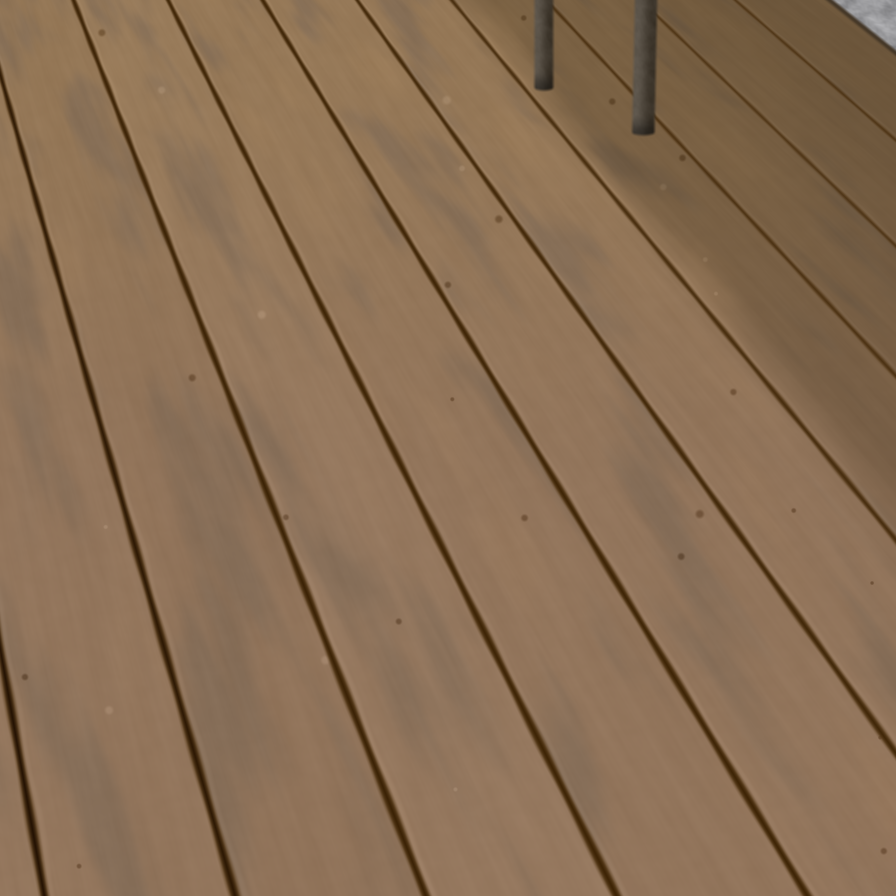
Write a WebGL 1 fragment shader that draws this texture.

```glsl
precision highp float;
// Weathered brown deck boards receding in perspective, with two chair legs in a shaded corner.
uniform vec2 u_resolution;

float hash(vec2 p) {
  return fract(sin(dot(p, vec2(127.1, 311.7))) * 4375.85);
}

// Layered, warped sines: roughly -1 to 1.
float layeredSines(vec2 p) {
  float sum = 0.0, amplitude = 0.5;
  for (int i = 0; i < 4; i++) {
    sum += amplitude * sin(p.x + 1.7 * sin(p.y)) * cos(p.y + 1.3 * sin(0.7 * p.x));
    p = mat2(1.7, 0.5, -0.5, 1.7) * p + vec2(2.3, 5.1);
    amplitude *= 0.6;
  }
  return sum;
}

// Sparse round marks, one candidate in each cell.
float specks(vec2 p, float density) {
  vec2 cell = floor(p);
  vec2 centre = 0.2 + 0.6 * vec2(hash(cell + 3.1), hash(cell + 7.7));
  float size = 0.04 + 0.06 * hash(cell + 5.3);
  return step(hash(cell), density) * (1.0 - smoothstep(0.3 * size, size, length(fract(p) - centre)));
}

// Vertical leg running from its foot up past the top edge.
vec3 addLeg(vec3 color, vec2 uv, vec2 foot, float halfWidth, float blur) {
  float across = (uv.x - foot.x) / halfWidth;
  float mask = (1.0 - smoothstep(halfWidth - blur, halfWidth + blur, abs(uv.x - foot.x)))
             * smoothstep(-blur, blur, uv.y - foot.y - 0.002 * across * across);
  vec3 metal = mix(vec3(0.36, 0.33, 0.29), vec3(0.23, 0.20, 0.16), smoothstep(-0.7, 0.8, across));
  metal += 0.03 * layeredSines(uv * vec2(160.0, 110.0));
  metal *= mix(0.6, 1.0, smoothstep(0.0, 0.025, uv.y - foot.y));
  return mix(color, metal, mask);
}

void main() {
  vec2 uv = gl_FragCoord.xy / u_resolution;
  float pixel = 1.0 / min(u_resolution.x, u_resolution.y);
  float down = 1.0 - uv.y;

  // Perspective: board pitch grows linearly toward the viewer.
  float pitch = mix(0.1055, 0.2129, down);
  float board = (uv.x - mix(0.082, 0.4753, down)) / pitch + 2.0;
  float depth = 1.0 / pitch;
  float id = floor(board);
  float seed = hash(vec2(id, 2.0));

  // Wood tone, greyed patches and grain stretched along the boards.
  vec3 wood = mix(vec3(0.590, 0.475, 0.345), vec3(0.575, 0.460, 0.360), smoothstep(0.0, 0.6, down));
  wood += 0.018 * (seed - 0.5);
  float patches = layeredSines(vec2(board * 3.5 + seed * 20.0, depth * 1.6 + seed * 40.0));
  float grain = layeredSines(vec2(board * 26.0, depth * 3.0 + seed * 30.0));
  float mottle = layeredSines(uv * vec2(75.0, 90.0));
  wood = mix(wood, vec3(0.49, 0.41, 0.335), 0.6 * smoothstep(0.1, 0.75, patches));
  wood += vec3(0.016, 0.012, 0.006) * smoothstep(0.1, 0.7, -patches);
  wood += 0.013 * grain + 0.006 * mottle;
  wood += 0.06 * specks(uv * 13.0, 0.1) - 0.13 * specks(uv * 15.0 + 40.0, 0.1);

  // Olive shade over the far right boards.
  float shade = smoothstep(5.75, 6.5, board + 0.12 * patches);
  wood *= mix(vec3(1.0), vec3(0.81, 0.80, 0.76), shade);
  wood *= 1.0 - 0.10 * smoothstep(7.0, 9.5, board);

  // Gaps between boards, with a dark core and a pale right lip.
  float side = (fract(board + 0.5) - 0.5) * pitch;
  float gap = abs(side);
  float halfGap = pitch * (0.027 + 0.003 * sin(depth * 17.0 + 9.0 * floor(board + 0.5)));
  float strength = 1.0 - 0.45 * smoothstep(3.5, 8.5, board);
  float lip = 1.0 - smoothstep(0.0, halfGap, abs(side - 1.7 * halfGap));
  float edge = 1.0 - smoothstep(0.55 * halfGap - pixel, 1.35 * halfGap + pixel, gap);
  float core = 1.0 - smoothstep(0.1 * halfGap - pixel, 0.85 * halfGap + pixel, gap);
  vec3 coreColor = mix(vec3(0.14, 0.07, 0.01), vec3(0.24, 0.14, 0.02), smoothstep(0.0, 2.5, board));
  vec3 color = wood + 0.028 * lip * strength;
  color = mix(color, vec3(0.36, 0.25, 0.12), edge * strength);
  color = mix(color, coreColor, core * strength);

  // Pale cloth in the far corner.
  vec3 cloth = vec3(0.58, 0.58, 0.59) + 0.12 * layeredSines(uv * vec2(90.0, 130.0));
  float clothEdge = (board - 10.0) * pitch;
  color = mix(color, vec3(0.27, 0.22, 0.16), smoothstep(-0.008, 0.0, clothEdge));
  color = mix(color, cloth, smoothstep(0.0, 0.006 + pixel, clothEdge));

  // Chair legs.
  float blur = 0.0015 + pixel;
  color = addLeg(color, uv, vec2(0.607, 0.899), 0.0105, blur);
  color = addLeg(color, uv, vec2(0.718 + 0.02 * (uv.y - 0.85), 0.849), 0.0125, blur);

  gl_FragColor = vec4(color, 1.0);
}
```
